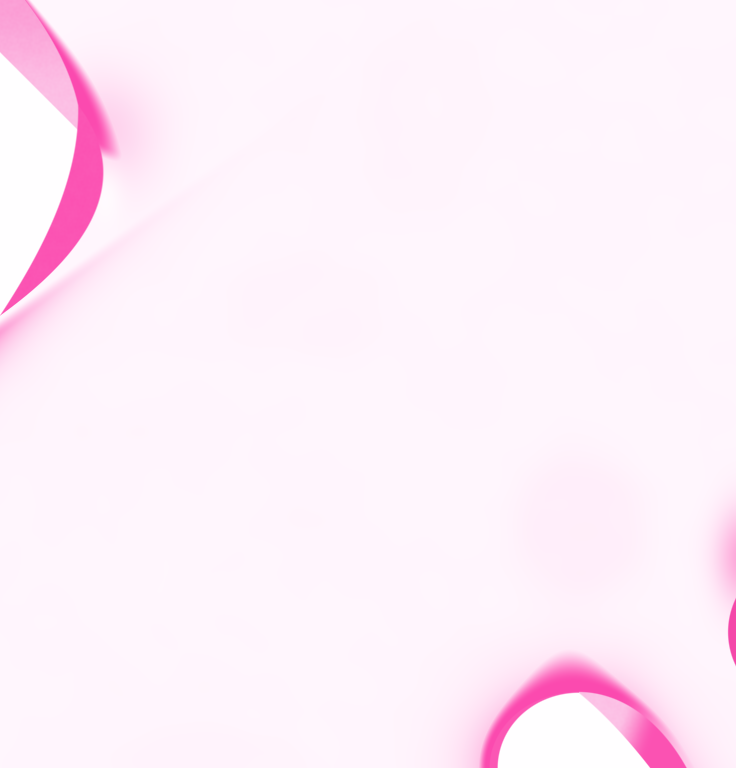
A WebGL 2 fragment shader for this background:

```glsl
#version 300 es
precision highp float;
// Curled pink paper ribbons entering a pale blush sheet from its corners.
// Ribbon edges are cubic curves and ellipses; each one casts a soft pink
// shadow, and gradient noise adds faint blotches and paper grain.

uniform vec2 u_resolution;
out vec4 fragColor;

const vec3 PAPER = vec3(1.0, 0.963, 0.992);
const vec3 WHITE = vec3(1.0, 0.998, 1.0);
const vec3 HOT = vec3(0.985, 0.29, 0.685);
const vec3 ROSE = vec3(0.985, 0.62, 0.835);
const vec3 PALE = vec3(0.99, 0.80, 0.92);

const float ASPECT = 0.957;       // design width for a height of one
const float FOLD = 0.137;         // depth at which the left ribbon folds
const float CURL_END = 0.411;     // depth at which it leaves the sheet
const vec2 ARCH_TOP = vec2(0.7526, 0.099);
const vec2 ARCH_LEFT = vec2(0.116, 0.099);
const vec2 ARCH_RIGHT = vec2(0.182, 0.273);
const vec2 ARCH_HOLE = vec2(0.1055, 0.098);
const vec2 DISC_CENTRE = vec2(1.047, 0.177);
const float DISC_RADIUS = 0.1003;
const float GRAIN = 0.10;

// Faint stains: centre, radii
const vec4 STAINS[4] = vec4[4](
  vec4(0.755, 0.315, 0.09, 0.10), vec4(0.56, 0.86, 0.09, 0.13),
  vec4(0.40, 0.60, 0.11, 0.07), vec4(0.27, 0.0, 0.14, 0.05));

vec2 hashDir(vec2 cell) {
  float h = fract(sin(dot(cell, vec2(127.1, 311.7))) * 43758.5);
  return vec2(cos(h * 6.2832), sin(h * 6.2832));
}

float gradientNoise(vec2 p) {
  vec2 i = floor(p), f = fract(p);
  vec2 u = f * f * f * (f * (f * 6.0 - 15.0) + 10.0);
  vec2 e = vec2(0.0, 1.0);
  float low = mix(dot(hashDir(i), f), dot(hashDir(i + e.yx), f - e.yx), u.x);
  float high = mix(dot(hashDir(i + e), f - e), dot(hashDir(i + 1.0), f - 1.0), u.x);
  return mix(low, high, u.y);
}

float cubic(float t, float a, float b, float c, float d) {
  float s = 1.0 - t;
  return s * s * s * a + 3.0 * s * t * (s * b + t * c) + t * t * t * d;
}

float ellipseDist(vec2 q, vec2 r) {
  float k = length(q / r);
  return k * (k - 1.0) / max(length(q / (r * r)), 0.001);
}

float bell(vec2 q) { return exp(-dot(q, q)); }

// Antialiased coverage, full where dist is negative
float cover(float dist) {
  float aa = 0.9 / u_resolution.y;
  return 1.0 - smoothstep(-aa, aa, dist);
}

vec3 paper(vec2 p) {
  float tint = 0.008 * gradientNoise(p * 6.0) + 0.006 * gradientNoise(p * 17.0);
  for (int i = 0; i < 4; i++) {
    float stain = bell((p - STAINS[i].xy) / STAINS[i].zw);
    tint += (i == 0 ? 0.04 : 0.012) * smoothstep(0.1, 0.7, stain);
  }
  return mix(PAPER, HOT, tint);
}

vec3 leftCurl(vec3 col, vec2 p, float grain) {
  float depth = 1.0 - p.y;
  float t = (depth - FOLD) / (CURL_END - FOLD);
  float upper = cubic(depth / FOLD, 0.0326, 0.067, 0.0915, 0.1016);
  float inner = t < 0.0 ? upper : cubic(t, 0.1016, 0.1038, 0.06, 0.0);
  float outer = t < 0.0 ? upper : cubic(t, 0.1016, 0.171, 0.1266, 0.0);

  // Dense upper shadow with a blunt tip, inside a wide glow
  float edge = cubic(depth / 0.2, 0.035, 0.0887, 0.1406, 0.15);
  float soft = mix(0.006, 0.018, clamp(depth / 0.2, 0.0, 1.0));
  float shade = 1.0 - smoothstep(-soft, soft, p.x - edge);
  shade *= 1.0 - smoothstep(-0.012, 0.012, depth - 0.198 - 0.45 * (p.x - 0.13));
  shade = max(shade, 0.22 * bell((p - vec2(0.135, 0.825)) / vec2(0.065, 0.075)));
  col = mix(col, HOT, shade);

  // White rim, then the fading shadow under the lower bend
  col = mix(col, WHITE, 0.8 * bell((p - vec2(0.137, 0.745)) / vec2(0.025, 0.045)));
  float away = dot(vec2(p.x, depth - 0.414), vec2(0.59, 0.81));
  float under = smoothstep(0.0, 0.018, away) * exp(-max(away, 0.0) / 0.026);
  col = mix(col, HOT, 0.95 * under * exp(-p.x * 11.0));

  // Hot outside face, white opening, pale inside face
  vec3 face = mix(HOT, ROSE, 0.12 + 0.4 * grain);
  col = mix(col, face, cover((p.x - outer) * 0.8));
  vec3 band = mix(ROSE, PALE, smoothstep(0.0, 0.13, depth) * 0.7 + grain);
  vec3 opening = mix(WHITE, band, cover((depth - p.x - 0.068) * 0.7));
  return mix(col, opening, cover((p.x - inner) * 0.85));
}

vec3 lowerArch(vec3 col, vec2 p, float grain) {
  vec2 q = p - ARCH_TOP;
  vec2 radii = q.x < 0.0 ? ARCH_LEFT : ARCH_RIGHT;
  float outer = ellipseDist(q + vec2(0.0, radii.y), radii);

  // Shadow, thickest just left of the crown
  float crown = exp(-pow((p.x - 0.738) / 0.062, 2.0));
  float width = mix(0.012, 0.043, crown);
  float d = max(outer, 0.0);
  float side = 1.0 - smoothstep(0.80, 0.90, p.x);
  float shade = (1.0 - smoothstep(0.3 * width, 1.5 * width, d)) * mix(0.25, 1.0, side);
  shade = max(shade, 0.42 * exp(-d / 0.03) * mix(0.5, 1.0, side));
  col = mix(col, HOT, shade);

  // Ribbon body, then the white opening below it
  float turn = smoothstep(0.045, 0.10, q.x - 0.35 * (q.y + 0.05));
  vec3 band = mix(mix(PALE, ROSE, 0.25 + grain), mix(HOT, ROSE, 0.1), turn);
  vec3 body = q.x < 0.0 ? mix(HOT, ROSE, 0.15) : band;
  col = mix(col, body, cover(outer));
  float hole = q.x < 0.0
    ? ellipseDist(q + vec2(0.0, ARCH_HOLE.y + 0.001), ARCH_HOLE)
    : (q.y + 0.001 + 0.82 * q.x + 2.53 * q.x * q.x) * 0.7;
  return mix(col, WHITE, cover(hole));
}

vec3 rightDisc(vec3 col, vec2 p) {
  float shade = 0.5 * bell((p - vec2(0.97, 0.275)) / vec2(0.036, 0.062));
  col = mix(col, HOT, shade);
  return mix(col, HOT * 0.97, cover(length(p - DISC_CENTRE) - DISC_RADIUS));
}

void main() {
  vec2 p = gl_FragCoord.xy / u_resolution * vec2(ASPECT, 1.0);
  float grain = GRAIN * (gradientNoise(p * 240.0) + gradientNoise(p * 70.0));
  vec3 col = leftCurl(paper(p), p, grain);
  col = lowerArch(col, p, grain);
  col = rightDisc(col, p);
  fragColor = vec4(clamp(col, 0.0, 1.0), 1.0);
}
```
